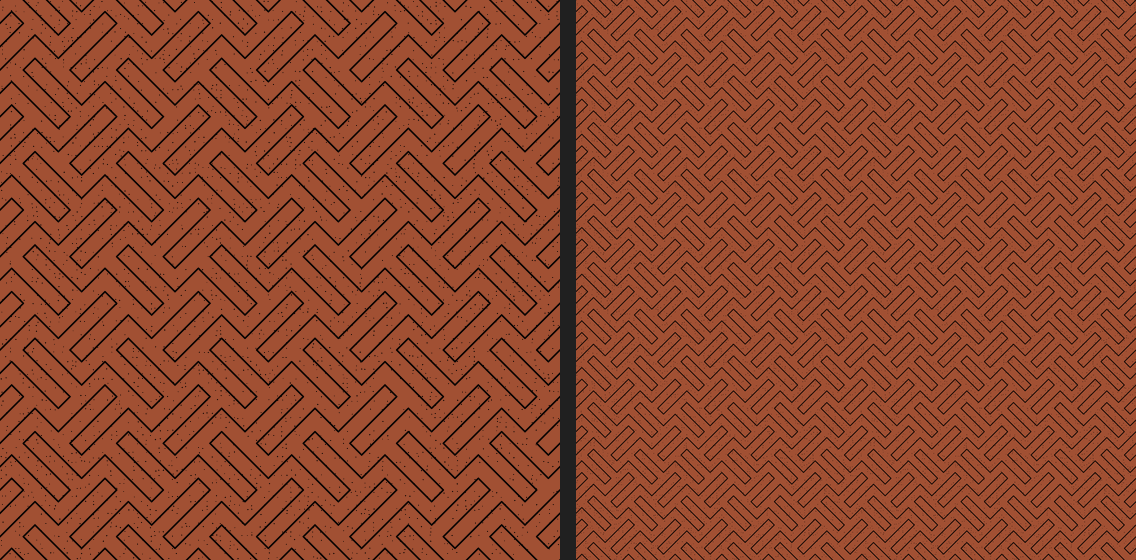
Left: one tile. Right: repeated 2 by 2.
Give the GLSL for this pattern, as a Shadertoy shader.

```glsl
const float REPEATS = 6.0;         // tiles across and down
const float TILE = 8.0;            // lattice units per tile
const float LINE_WIDTH = 0.137;    // lattice units
const float SPECK_GRID = 128.0;    // speck cells across the canvas
const float SPECK_CHANCE = 0.24;
const vec2 SPECK_RADIUS = vec2(0.035, 0.075);  // smallest, largest, in speck cells
const vec3 CLAY = vec3(0.63, 0.312, 0.2);
const vec3 INK = vec3(0.015, 0.006, 0.005);
const vec3 SPECK = vec3(0.13, 0.06, 0.035);

// One period of the folded line, as successive strokes
const vec2 PATH_START = vec2(1.0, 1.0);
const vec2 STROKES[6] = vec2[6](
    vec2(4.0, -4.0), vec2(1.0, 1.0), vec2(-4.0, 4.0),
    vec2(1.0, 1.0), vec2(4.0, -4.0), vec2(2.0, 2.0));

vec3 hash32(vec2 p) {
    vec3 q = fract(vec3(p.xyx) * vec3(0.1031, 0.1030, 0.0973));
    q += dot(q, q.yxz + 33.33);
    return fract((q.xxy + q.yzz) * q.zyx);
}

// Distance to a segment through the origin, from -h to h
float segmentDistance(vec2 p, vec2 h) {
    return length(p - h * clamp(dot(p, h) / dot(h, h), -1.0, 1.0));
}

// Distance to the folded line, wrapped to the tile
float foldedLine(vec2 p) {
    float d = TILE;
    vec2 corner = PATH_START;
    for (int i = 0; i < 6; i++) {
        vec2 h = 0.5 * STROKES[i];
        vec2 q = mod(p - corner - h + 0.5 * TILE, TILE) - 0.5 * TILE;
        d = min(d, segmentDistance(q, h));
        corner += STROKES[i];
    }
    return d;
}

// Coverage of scattered specks, one possible speck per wrapped cell
float specks(vec2 uv, float pixel) {
    vec2 p = uv * SPECK_GRID;
    vec2 cell = mod(floor(p), SPECK_GRID);
    vec3 place = hash32(cell + 7.0);
    vec3 kind = hash32(cell + 211.0);
    float radius = mix(SPECK_RADIUS.x, SPECK_RADIUS.y, kind.y) * 2.0;
    vec2 center = mix(vec2(0.28), vec2(0.72), place.xy);
    float d = length(fract(p) - center) - radius;
    float soft = 0.6 * pixel * SPECK_GRID;
    return step(kind.x, SPECK_CHANCE) * (1.0 - smoothstep(-soft, soft, d));
}

void mainImage(out vec4 fragColor, in vec2 fragCoord) {
    vec2 uv = fragCoord / iResolution.xy;
    float pixel = 1.0 / min(iResolution.x, iResolution.y);
    vec2 p = uv * REPEATS * TILE;

    // The second line is a glide reflection of the first
    vec2 mirrored = vec2(0.5 * TILE - p.x, p.y + 0.5 * TILE);
    float d = min(foldedLine(p), foldedLine(mirrored)) - 0.5 * LINE_WIDTH;
    float soft = 0.6 * pixel * REPEATS * TILE;
    float line = 1.0 - smoothstep(-soft, soft, d);

    vec3 color = mix(CLAY, SPECK, specks(uv, pixel));
    color = mix(color, INK, line);
    fragColor = vec4(color, 1.0);
}
```
